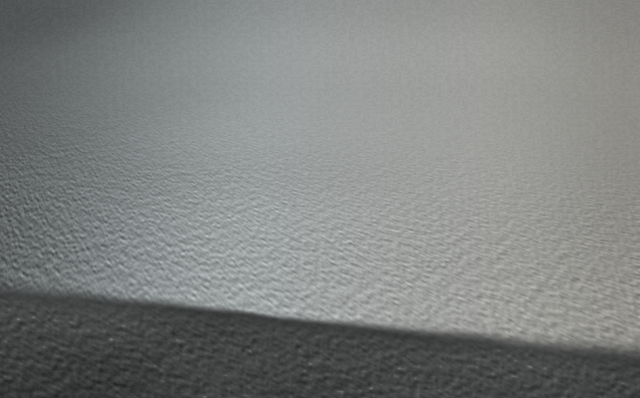
Give the GLSL for this texture, as a Shadertoy shader.

```glsl
float hash(vec2 cell) {
    return fract(sin(dot(cell, vec2(127.1, 311.7))) * 43758.5453);
}

float valueNoise(vec2 p) {
    vec2 cell = floor(p);
    vec2 f = fract(p);
    f = f * f * (3.0 - 2.0 * f);
    float low = mix(hash(cell), hash(cell + vec2(1.0, 0.0)), f.x);
    float high = mix(hash(cell + vec2(0.0, 1.0)), hash(cell + 1.0), f.x);
    return mix(low, high, f.y);
}

// Pebbled height field made of turned octaves
float leatherHeight(vec2 p) {
    mat2 turn = mat2(0.8, 0.6, -0.6, 0.8);
    float height = 0.0;
    float weight = 0.6;
    for (int i = 0; i < 3; i++) {
        height += weight * valueNoise(p);
        p = turn * p * 1.45 + 17.3;
        weight *= 0.6;
    }
    return height;
}

// Slope of the grain toward the light
float relief(vec2 p, vec2 lightStep) {
    return leatherHeight(p + lightStep) - leatherHeight(p - lightStep);
}

// Receding grain, slanted on the left and level on the right
vec2 grainPlane(vec2 p, float horizon) {
    float depth = 1.0 / (horizon - p.y);
    vec2 q = vec2((p.x - 0.8) * depth, depth);
    q.y += 0.30 * q.x - 0.16 * q.x * q.x;
    return q;
}

// Soft broad sheen of the upper panel
float panelSheen(vec2 uv) {
    float across = uv.x + 0.15 * (0.6 - uv.y);
    float sheen = mix(0.345, 0.622, smoothstep(-0.12, 0.46, across));
    sheen -= 0.065 * smoothstep(0.72, 1.02, uv.x);
    sheen -= 0.045 * smoothstep(0.8, 1.05, uv.y);
    float streak = valueNoise(vec2(uv.x + uv.y, 9.0 * (uv.y - 0.6 * uv.x)) + 4.0);
    float cloud = valueNoise(uv * vec2(4.0, 9.0));
    sheen += 0.08 * (streak - 0.5) * smoothstep(0.5, 0.0, uv.x) * smoothstep(0.5, 1.0, uv.y);
    return sheen + 0.025 * (cloud - 0.5);
}

vec3 upperPanel(vec2 uv, vec2 p, float aboveSeam) {
    vec2 q = grainPlane(p, 1.35) * vec2(84.0, 150.0);
    float fade = 1.0 - smoothstep(0.1, 0.62, aboveSeam);
    float strength = mix(0.22, 0.17, smoothstep(0.1, 0.7, uv.x)) * fade;
    float light = panelSheen(uv);
    light += strength * relief(q, vec2(-0.15, 0.45));
    light += 0.035 * (valueNoise(p * vec2(190.0, 230.0)) - 0.5);
    light += 0.03 * exp(-aboveSeam * 28.0) * smoothstep(0.65, 0.1, uv.x);
    vec3 cool = vec3(0.97, 1.01, 1.02);
    vec3 warm = vec3(1.01, 1.003, 0.97);
    return light * mix(cool, warm, smoothstep(0.1, 1.1, uv.x));
}

vec3 lowerPanel(vec2 uv, vec2 p, float belowSeam) {
    vec2 q = vec2(p.x, p.y + 0.14 * p.x) * vec2(72.0, 100.0);
    float slope = relief(q, vec2(-0.2, 0.45));
    float patches = valueNoise(uv * vec2(6.0, 12.0) + 8.0);
    float focus = smoothstep(0.0, 0.07, belowSeam);
    float light = mix(0.275, 0.238, smoothstep(0.0, 0.25, belowSeam));
    light += 0.045 * (patches - 0.5);
    light += 0.125 * slope * mix(0.35, 1.0, focus);
    light += 0.16 * smoothstep(0.35, 0.85, slope) * focus * patches;
    light += 0.03 * (valueNoise(p * vec2(170.0, 210.0)) - 0.5);
    return light * vec3(0.985, 1.005, 1.005);
}

void mainImage(out vec4 fragColor, in vec2 fragCoord) {
    vec2 uv = fragCoord / iResolution.xy;
    vec2 p = fragCoord / iResolution.y;

    // Sloping fold, sharpest left of centre
    float seamHeight = 0.278 - 0.167 * uv.x;
    seamHeight += 0.006 * (valueNoise(vec2(uv.x * 16.0, 2.0)) - 0.5);
    float seamDistance = uv.y - seamHeight;
    float blur = 0.008 + 0.036 * abs(uv.x - 0.42);
    float upperMask = smoothstep(-blur, blur, seamDistance);

    vec3 upper = upperPanel(uv, p, max(seamDistance, 0.0));
    vec3 lower = lowerPanel(uv, p, max(-seamDistance, 0.0));
    vec3 color = mix(lower, upper, upperMask);

    // Shadow tucked under the fold
    float crease = (seamDistance + 0.009) / (blur + 0.004);
    color *= 1.0 - 0.13 * exp(-crease * crease);

    fragColor = vec4(clamp(color, 0.0, 1.0), 1.0);
}
```
